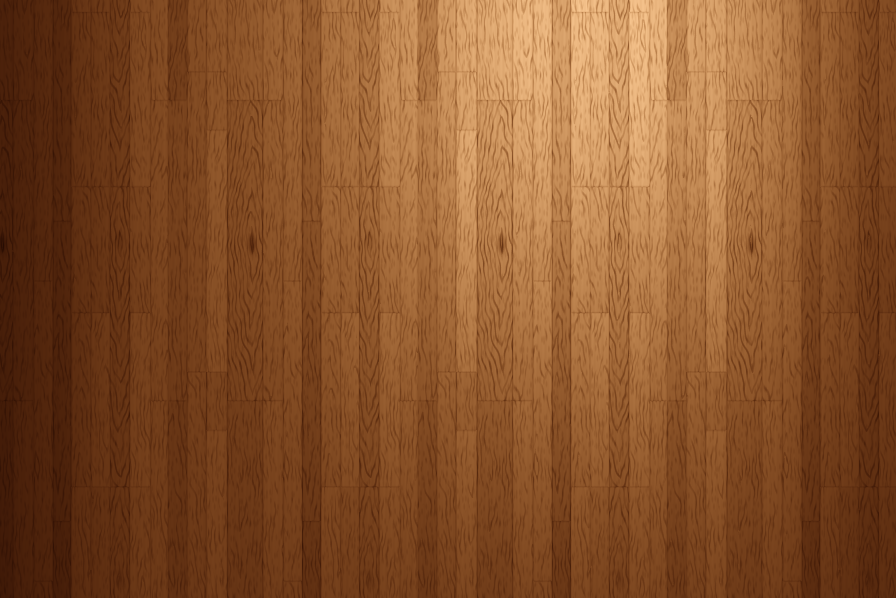
Reproduce this texture procedurally as a Shadertoy shader.

```glsl
// Upright wooden planks with broken wavy grain and knots, lit by a warm lamp from above.

const int PLANKS = 12;               // planks across one horizontal repeat
const float UNITS = 13.0;            // width of one repeat, in typical plank widths
const float REPEATS = 3.589;         // repeats across the canvas
const float REPEAT_START = 0.2539;   // left side of one repeat
const float ROWS = 1.992;            // plank rows down the canvas
const float ROW_LENGTH = 15.6;
const float SEAM_WIDTH = 0.05;
const float SEAM_DARK = 0.17;
const float JOINT_DARK = 0.08;
const float RING_COUNT = 5.0;        // growth rings per unit
const float RING_DARK = 0.15;
const float FIGURE_DARK = 0.22;      // ring contrast on knotted planks
const float STREAK_DEPTH = 0.009;
const float PORE_DARK = 0.07;
const float AMBIENT = 0.43;
const float LAMP = 0.47;
const vec2 LAMP_POS = vec2(0.65, 0.0);
const vec2 LAMP_SPREAD = vec2(0.32, 0.73);
const vec3 WOOD_TINT = vec3(1.0, 0.81, 0.60);
const vec3 WOOD_GAMMA = vec3(1.0, 1.5, 2.2);

// Left side of each plank within a repeat, closed by the repeat width.
const float EDGE[13] = float[13](0.0, 1.85, 2.9, 3.9, 4.87, 5.9, 6.87, 7.9, 9.0, 9.9, 10.9, 11.9, 13.0);
// Height of an end joint in each plank, from the top.
const float JOINT[12] = float[12](0.168, 0.168, 0.47, 0.37, 0.312, 0.312, 0.312, 0.312, 0.168, 0.168, 0.12, 0.12);
// Place of a second joint within the row; 1 leaves the plank whole.
const float SPLIT[12] = float[12](1.0, 1.0, 1.0, 1.0, 0.42, 0.42, 1.0, 0.42, 1.0, 1.0, 1.0, 0.195);
// Lightness of each plank.
const float TONE[12] = float[12](-0.04, 0.01, 0.03, -0.09, 0.02, 0.03, -0.01, 0.03, 0.0, -0.08, 0.02, 0.04);

float hash(vec2 p) {
    vec3 q = fract(vec3(p.xyx) * 0.1031);
    q += dot(q, q.yzx + 33.33);
    return fract((q.x + q.y) * q.z);
}

// Cellular noise: distance to the nearest scattered point.
float cellular(vec2 p) {
    vec2 cell = floor(p);
    float nearest = 2.0;
    for (int j = -1; j <= 1; j++)
    for (int i = -1; i <= 1; i++) {
        vec2 c = cell + vec2(i, j);
        vec2 point = c + vec2(hash(c), hash(c + 71.7));
        nearest = min(nearest, distance(p, point));
    }
    return nearest;
}

// Long ring contours around a centre, bent by layered sines.
float ringField(vec2 d, vec2 p, float seed) {
    d.x += 0.06 * sin(p.y * 1.1 + seed * 40.0)
         + 0.03 * sin(p.y * 3.3 + p.x * 5.0 + seed * 17.0)
         + 0.02 * sin(p.y * 6.7 - p.x * 9.0 + seed * 29.0);
    float f = mix(length(d), abs(d.x) + abs(d.y), 0.5);
    return f * RING_COUNT + 0.2 * sin(p.y * 2.3 + p.x * 4.0 + seed * 9.0);
}

// Darkening of one plank by its rings, streaks and pores.
float grain(vec2 p, int id, float row, float seed) {
    bool eyed = id == 0 && row == 0.0;
    bool flamed = id == 6;
    bool figured = eyed || flamed;
    float seed2 = hash(vec2(float(id) + 5.0, row * 2.0 + 31.0));
    vec2 eye = vec2((seed - 0.5) * 1.6, (seed2 - 0.5) * 14.0);
    if (eyed) eye = vec2(0.35, -0.3);
    if (flamed) eye = vec2(0.0, row == 0.0 ? -5.0 : eye.y);
    float stretch = figured ? 0.17 : mix(0.07, 0.18, seed2);
    vec2 d = (p - eye) * vec2(1.0, stretch);
    vec2 q = vec2(p.x + float(id) * 3.0, p.y + row * ROW_LENGTH);

    // Thin rings, broken into short runs.
    float f = ringField(d, p, seed);
    float soft = clamp(fwidth(f), 0.05, 0.3);
    float ring = 1.0 - smoothstep(0.02, 0.05 + soft, abs(fract(f) - 0.5));
    float run = smoothstep(0.25, 0.6, cellular(q * vec2(1.8, 0.7)));
    run = figured ? mix(0.45, 1.0, run) : run;
    float dark = ring * run * (figured ? FIGURE_DARK : RING_DARK);

    // Dark heart of the knot.
    float core = length((p - eye) * vec2(1.0, 0.38));
    if (figured) dark += (eyed ? 0.2 : 0.08) * smoothstep(0.28, 0.08, core);

    // Faint upright streaks and short flecks.
    float bend = sin(p.y * 0.4 + seed * 30.0);
    dark += STREAK_DEPTH * (sin(p.x * 17.0 + bend + seed * 50.0)
                          + sin(p.x * 31.0 - bend * 2.0 + p.y * 0.3));
    float pore = cellular(q * vec2(5.0, 1.5));
    return dark + PORE_DARK * (smoothstep(0.38, 0.08, pore) - 0.2);
}

// Lamp glow with dim side edges.
float lighting(vec2 uv) {
    vec2 d = (uv - LAMP_POS) / LAMP_SPREAD;
    float light = AMBIENT + LAMP * exp(-dot(d, d));
    light *= mix(0.64, 1.0, smoothstep(-0.02, 0.19, uv.x));
    light *= mix(0.82, 1.0, smoothstep(0.0, 0.18, 1.0 - uv.x));
    return light * (1.0 - 0.09 * uv.y * uv.y);
}

void mainImage(out vec4 fragColor, in vec2 fragCoord) {
    vec2 uv = fragCoord / iResolution.xy;
    uv.y = 1.0 - uv.y;

    // Plank under this point, and the place within it.
    float x = fract((uv.x - REPEAT_START) * REPEATS) * UNITS;
    int id = 0;
    for (int i = 1; i < PLANKS; i++) if (x >= EDGE[i]) id = i;
    float y = (uv.y - JOINT[id]) * ROWS;
    float row = floor(y);
    y -= row;
    bool upper = y < SPLIT[id];
    vec2 ends = upper ? vec2(0.0, SPLIT[id]) : vec2(SPLIT[id], 1.0);
    vec2 size = vec2(EDGE[id + 1] - EDGE[id], (ends.y - ends.x) * ROW_LENGTH);
    vec2 p = vec2(x - EDGE[id], (y - ends.x) * ROW_LENGTH) - 0.5 * size;
    if (!upper) row += 0.5;
    float seed = hash(vec2(float(id) + 3.0, row * 2.0 + 11.0));

    float shade = 1.02 + TONE[id] + 0.08 * (seed - 0.5);
    shade -= grain(p, id, row, seed);

    // Seams at the long sides and end joints.
    vec2 pixel = vec2(REPEATS * UNITS, ROWS * ROW_LENGTH) / iResolution.xy;
    vec2 gap = 0.5 * size - abs(p);
    vec2 seam = 1.0 - smoothstep(vec2(0.0), SEAM_WIDTH + 0.6 * pixel, gap);
    float wear = 0.3 + 0.7 * hash(vec2(float(id), 9.0));
    shade -= max(seam.x * wear * SEAM_DARK, seam.y * JOINT_DARK);

    float level = clamp(lighting(uv) * shade, 0.0, 1.0);
    fragColor = vec4(WOOD_TINT * pow(vec3(level), WOOD_GAMMA), 1.0);
}
```
